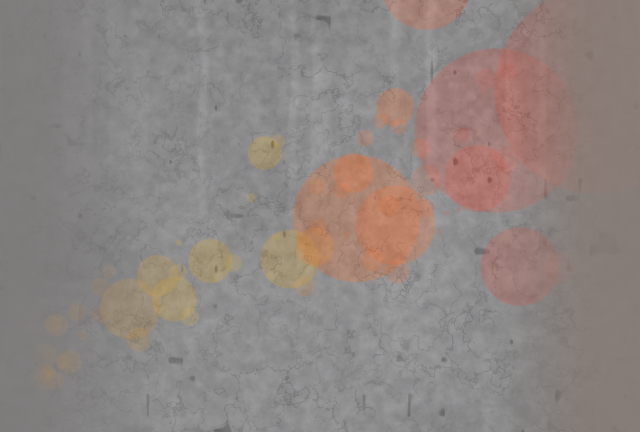
Give the GLSL for this background, as a WebGL 2 fragment shader.

```glsl
#version 300 es
precision highp float;
// Worn grey plaster wall crossed by a diagonal drift of translucent warm discs.

#define DISC_ALPHA 0.36
#define SATELLITE_ALPHA 0.24
#define CLUSTER_COUNT 15
#define SPECK_COUNT 22
#define GRAIN 0.11
#define WRINKLE 0.07
#define STREAK 0.035
#define WALL vec3(0.545, 0.545, 0.55)
#define HAZE vec3(0.495, 0.487, 0.485)

uniform vec2 u_resolution;
out vec4 fragColor;

// Main discs: centre and radius in units of the canvas height.
const int DISC_COUNT = 16;
const vec3 DISCS[DISC_COUNT] = vec3[](
    vec3(0.987, 1.035, 0.104), vec3(1.150, 0.698, 0.190),
    vec3(0.825, 0.494, 0.147), vec3(0.916, 0.479, 0.092),
    vec3(0.671, 0.400, 0.068), vec3(0.729, 0.429, 0.045),
    vec3(0.819, 0.600, 0.046), vec3(1.204, 0.383, 0.091),
    vec3(1.106, 0.587, 0.077), vec3(0.915, 0.752, 0.044),
    vec3(0.487, 0.396, 0.051), vec3(0.302, 0.285, 0.070),
    vec3(0.404, 0.308, 0.052), vec3(0.365, 0.362, 0.048),
    vec3(0.613, 0.646, 0.039), vec3(1.385, 0.790, 0.240));

float hash(vec2 p) {
    vec3 q = fract(p.xyx * 0.1031);
    q += dot(q, q.yzx + 33.33);
    return fract((q.x + q.y) * q.z);
}

vec2 hash2(float n) {
    return vec2(hash(vec2(n, 7.3)), hash(vec2(n, 41.9)));
}

float noise(vec2 p) {
    vec2 i = floor(p), f = fract(p);
    f = f * f * (3.0 - 2.0 * f);
    return mix(mix(hash(i), hash(i + vec2(1, 0)), f.x),
               mix(hash(i + vec2(0, 1)), hash(i + vec2(1, 1)), f.x), f.y);
}

float fbm(vec2 p) {
    float sum = 0.0, gain = 0.5;
    for (int i = 0; i < 5; i++) {
        sum += gain * noise(p);
        p = mat2(1.6, 1.2, -1.2, 1.6) * p + 5.7;
        gain *= 0.55;
    }
    return sum;
}

// Hue drifts from beige through yellow and orange to rose along the canvas.
vec3 discColor(float x) {
    vec3 c = mix(vec3(0.74, 0.55, 0.33), vec3(0.77, 0.63, 0.30), smoothstep(0.2, 0.45, x));
    c = mix(c, vec3(0.86, 0.47, 0.28), smoothstep(0.66, 0.78, x));
    return mix(c, vec3(0.77, 0.39, 0.34), smoothstep(0.88, 1.1, x));
}

void addDisc(inout vec3 col, vec2 p, vec3 disc, float alpha) {
    float pixel = 1.0 / u_resolution.y;
    float d = length(p - disc.xy) - disc.z;
    col = mix(col, discColor(disc.x), alpha * (1.0 - smoothstep(-pixel, pixel, d)));
}

// Plaster relief: mottling, fine grain, wrinkles, vertical runs and chips.
float plaster(vec2 p) {
    vec2 warp = p + 0.025 * vec2(fbm(p * 9.0), fbm(p * 9.0 + 31.0));
    float relief = GRAIN * (fbm(warp * 48.0) - 0.55);
    relief += 0.08 * (fbm(p * 5.0 + 3.0) - 0.55);
    float ridge = abs(fbm(warp * 22.0 + 17.0) - 0.55);
    relief -= WRINKLE * (1.0 - smoothstep(0.0, 0.045, ridge)) * noise(p * 15.0);
    float runs = smoothstep(0.55, 0.9, noise(vec2(p.x * 38.0 + noise(p * 6.0) * 0.5, p.y * 1.5)));
    relief += STREAK * runs * smoothstep(0.4, 0.8, p.y);
    relief -= 0.12 * smoothstep(0.91, 0.98, noise(p * vec2(38.0, 24.0) + 9.0));
    return relief;
}

void main() {
    vec2 p = gl_FragCoord.xy / u_resolution.y;

    // Wall light, brightest through the middle
    float edge = smoothstep(0.02, 0.5, p.x) * (1.0 - smoothstep(1.12, 1.43, p.x));
    float glow = exp(-6.0 * dot(p - vec2(0.76, 0.28), p - vec2(0.76, 0.28)));
    vec3 col = mix(HAZE, WALL, edge) + 0.025 * glow;

    // Main discs, each with a smaller satellite on its rim
    for (int i = 0; i < DISC_COUNT; i++) {
        vec3 disc = DISCS[i];
        vec2 h = hash2(float(i) + 1.0);
        float angle = 6.2832 * h.x;
        vec2 rim = disc.xy + 1.05 * disc.z * vec2(cos(angle), sin(angle));
        addDisc(col, p, disc, DISC_ALPHA * smoothstep(-0.2, 0.5, disc.x));
        addDisc(col, p, vec3(rim, min(0.4 * disc.z, 0.022 + 0.02 * h.y)), SATELLITE_ALPHA);
    }

    // Faint cluster trailing off at the lower left
    for (int i = 0; i < CLUSTER_COUNT; i++) {
        vec2 h = hash2(float(i) + 60.0);
        vec2 centre = vec2(0.08 + 0.19 * h.x, 0.07 + 0.17 * h.x + 0.16 * h.y);
        addDisc(col, p, vec3(centre, 0.009 + 0.019 * fract(h.x * 7.0)), 0.15);
    }

    // Small specks scattered along the diagonal
    for (int i = 0; i < SPECK_COUNT; i++) {
        vec2 h = hash2(float(i) + 120.0);
        vec2 centre = vec2(0.4 + 0.78 * h.x, 0.24 + 0.28 * h.x + 0.32 * h.y);
        addDisc(col, p, vec3(centre, 0.006 + 0.02 * pow(fract(h.y * 9.0), 3.0)), SATELLITE_ALPHA);
    }

    // Side haze swallows colour, then relief fades with it
    vec3 warmHaze = HAZE + vec3(0.035, 0.003, -0.018);
    col = mix(col, warmHaze, 0.88 * smoothstep(1.12, 1.42, p.x));
    col = mix(HAZE, col, smoothstep(0.0, 0.18, p.x));
    col += plaster(p) * mix(0.12, 1.0, edge);

    fragColor = vec4(clamp(col, 0.0, 1.0), 1.0);
}
```
